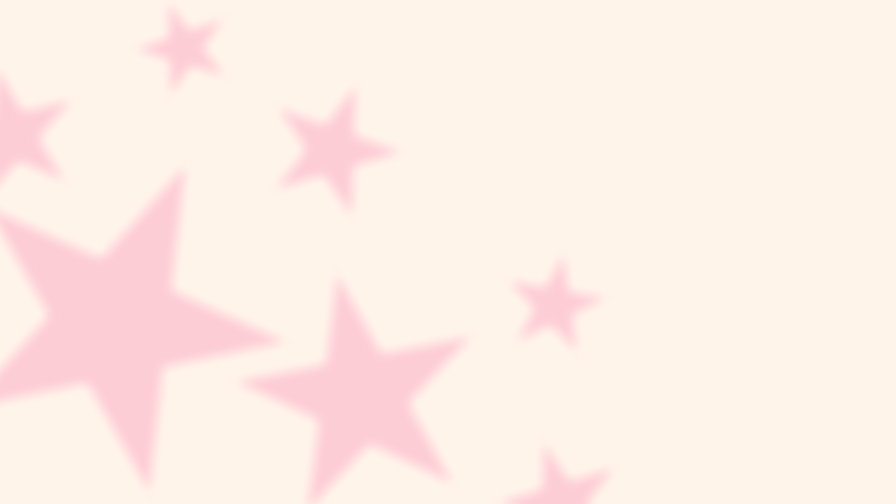
This background is drawn by a Shadertoy shader. Its source:

```glsl
// Soft pink five-pointed stars scattered down the left of a cream ground.
// Each star is folded into one half-point, where three blurred straight
// edges combine into its tip and the notch beside it.

const float SECTOR = 1.256637;  // a fifth of a turn

// Blurred coverage of a half-plane; negative distance lies inside.
float softEdge(float dist) {
    return smoothstep(-0.02, 0.02, -dist);
}

// Blurred coverage of a star centred at the origin.
float softStar(vec2 p, float radius, float turn) {
    // Fold every point onto the positive x axis, then onto its upper half.
    float angle = atan(p.y, p.x) - turn;
    angle = abs(mod(angle + 0.5 * SECTOR, SECTOR) - 0.5 * SECTOR);
    p = length(p) * vec2(cos(angle), sin(angle));

    vec2 normal = vec2(cos(SECTOR), sin(SECTOR));
    float offset = radius * normal.x;
    float nearSide = softEdge(dot(p, normal) - offset);
    float farSide = softEdge(dot(p, vec2(normal.x, -normal.y)) - offset);
    float neighbour = softEdge(p.x - offset);

    // Narrow tips fade faster than the plain product of their two sides.
    float tip = mix(max(nearSide + farSide - 1.0, 0.0), nearSide * farSide, 0.35);
    return 1.0 - (1.0 - tip) * (1.0 - neighbour);
}

void mainImage(out vec4 fragColor, in vec2 fragCoord) {
    vec2 p = fragCoord / iResolution.y;

    // Centre x and y, radius, turn; lengths in canvas heights.
    vec4 stars[7] = vec4[7](
        vec4(0.227, 0.359, 0.340, -0.11),
        vec4(0.716, 0.212, 0.247, 0.503),
        vec4(0.660, 0.702, 0.134, -0.03),
        vec4(0.366, 0.904, 0.094, 0.65),
        vec4(0.025, 0.731, 0.134, 0.54),
        vec4(1.100, 0.394, 0.101, 0.14),
        vec4(1.115, 0.000, 0.123, 0.605));

    float cover = 0.0;
    for (int i = 0; i < 7; i++) {
        cover = max(cover, softStar(p - stars[i].xy, stars[i].z, stars[i].w));
    }

    vec3 cream = vec3(1.0, 0.957, 0.918);
    vec3 pink = vec3(0.993, 0.805, 0.840);
    fragColor = vec4(mix(cream, pink, cover), 1.0);
}
```
